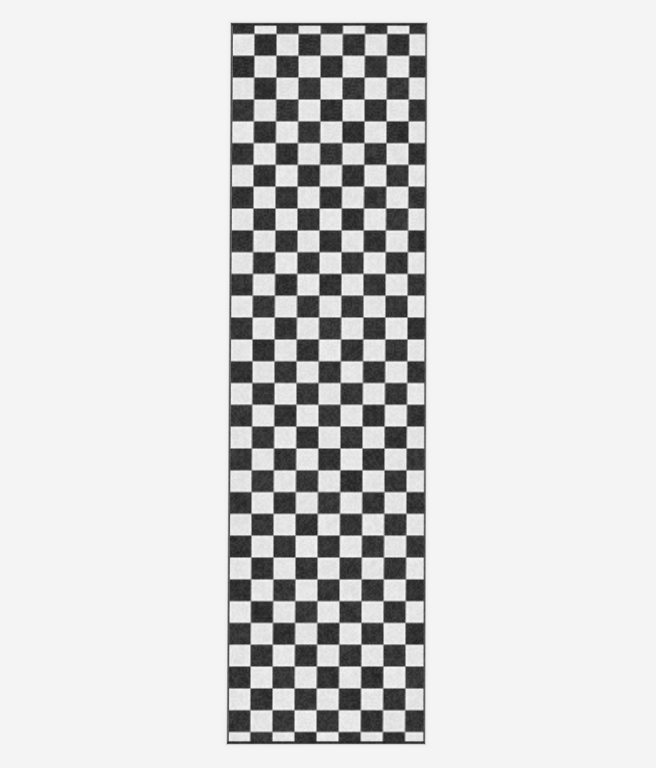
Reproduce this pattern procedurally as a Shadertoy shader.

```glsl
// A long woven checkerboard runner with a thin dark binding on a pale ground.

const vec3 GROUND = vec3(0.958);
const vec3 LIGHT_YARN = vec3(0.895);
const vec3 DARK_YARN = vec3(0.205);
const vec3 SIDE_BINDING = vec3(0.30);
const vec3 END_BINDING = vec3(0.17);

// Runner extents, in canvas heights; x is measured from the centre.
const float BOTTOM = 0.0313;
const float TOP = 0.9700;
const vec2 LEFT_EDGE = vec2(-0.1315, -0.1263);   // at bottom, at top
const vec2 RIGHT_EDGE = vec2(0.1263, 0.1289);
const vec2 FIRST_SEAM = vec2(-0.1014, -0.0957);
const float FIRST_ROW = 0.9557;
const vec2 CELL = vec2(0.0288, 0.0284);

float hash(vec2 p) {
    return fract(sin(dot(p, vec2(127.1, 311.7))) * 43758.5453);
}

float valueNoise(vec2 p) {
    vec2 i = floor(p);
    vec2 f = fract(p);
    f = f * f * (3.0 - 2.0 * f);
    float low = mix(hash(i), hash(i + vec2(1.0, 0.0)), f.x);
    float high = mix(hash(i + vec2(0.0, 1.0)), hash(i + vec2(1.0)), f.x);
    return mix(low, high, f.y);
}

// Distance to the nearest whole number.
float seamDistance(float t) {
    return 0.5 - abs(fract(t) - 0.5);
}

// Alternates between +1 and -1 each unit, with softened steps.
float softSquareWave(float t, float softness) {
    float side = 1.0 - 2.0 * mod(floor(t), 2.0);
    return side * smoothstep(0.0, softness, seamDistance(t));
}

// Fine yarn grain, centred on zero.
float weave(vec2 p) {
    float fine = valueNoise(p * vec2(460.0, 410.0));
    float coarse = valueNoise(p * 150.0 + 17.0);
    return 0.7 * fine + 0.3 * coarse - 0.5;
}

vec3 checker(vec2 grid, vec2 p, float softness) {
    vec2 stepWidth = softness / CELL;
    float wave = softSquareWave(grid.x, stepWidth.x) * softSquareWave(grid.y, stepWidth.y);
    float dark = 0.5 + 0.5 * wave;

    // Light squares brighten slightly along their seams.
    float seam = min(seamDistance(grid.x), seamDistance(grid.y));
    float rim = 1.0 - smoothstep(0.06, 0.17, seam);
    float cellTone = hash(floor(grid)) - 0.5;
    float grain = weave(p);

    vec3 lightCell = LIGHT_YARN + 0.035 * rim + 0.07 * grain + 0.015 * cellTone;
    vec3 darkCell = DARK_YARN + 0.13 * grain + 0.03 * cellTone;
    return mix(lightCell, darkCell, dark);
}

void mainImage(out vec4 fragColor, in vec2 fragCoord) {
    vec2 p = vec2(fragCoord.x - 0.5 * iResolution.x, fragCoord.y) / iResolution.y;
    float softness = max(0.0014, 0.75 / iResolution.y);

    // Slightly skewed outline; distances are positive outside.
    float rise = (p.y - BOTTOM) / (TOP - BOTTOM);
    float left = mix(LEFT_EDGE.x, LEFT_EDGE.y, rise);
    float right = mix(RIGHT_EDGE.x, RIGHT_EDGE.y, rise);
    float sideDistance = max(left - p.x, p.x - right);
    float endDistance = max(BOTTOM - p.y, p.y - TOP);
    float outline = max(sideDistance, endDistance);

    // Checks, counted rightward and downward.
    float firstSeam = mix(FIRST_SEAM.x, FIRST_SEAM.y, rise);
    vec2 grid = vec2(p.x - firstSeam, FIRST_ROW - p.y) / CELL;
    vec3 runner = checker(grid, p, softness);

    // Binding along the long sides and the two ends.
    float sideBinding = smoothstep(-softness, softness, sideDistance + 0.0022);
    float endBinding = smoothstep(-softness, softness, endDistance + 0.0034);
    runner = mix(runner, SIDE_BINDING + 0.1 * weave(p), sideBinding);
    runner = mix(runner, END_BINDING + 0.1 * weave(p), endBinding);

    // Faint contact shadow on the ground.
    vec3 ground = GROUND - 0.05 * exp(-max(outline, 0.0) / 0.0022);
    float cover = 1.0 - smoothstep(-softness, softness, outline);
    fragColor = vec4(mix(ground, runner, cover), 1.0);
}
```
